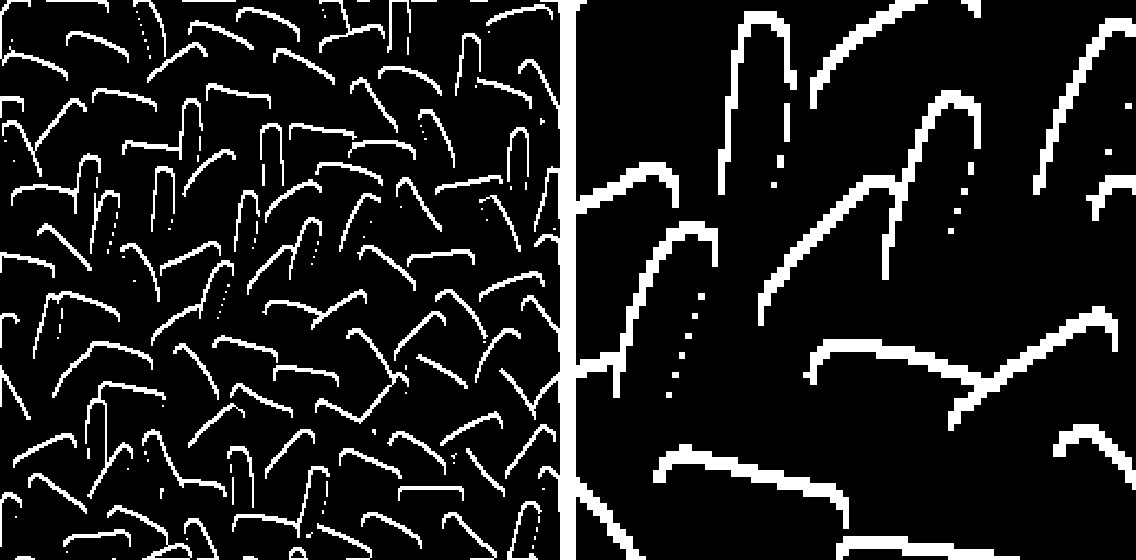
Left, the full canvas; right, a detail of the centre.
This pattern is drawn by a WebGL 1 fragment shader. Its source:

```glsl
precision highp float;

// Scattered rod-shaped grains, shown only by their upper outlines in white on black.
// Rods sit on a turned, jittered lattice. On a coarse dot raster, a dot is lit when
// it lies in a rod but a dot diagonally above it does not, so steep sides break up.

uniform vec2 u_resolution;

#define DOT (1.0 / 256.0)    // raster step, in canvas widths
#define SPACING 0.1          // lattice pitch
#define LATTICE_TURN 0.45    // lattice rotation, radians
#define JITTER 0.42          // centre scatter, in pitches
#define ANGLE_SPREAD 1.8     // rod direction scatter, radians
#define HALF_LENGTH 0.06
#define HALF_WIDTH 0.0195
#define MAX_TAPER 0.35       // narrowing towards the ends
#define MAX_BEND 0.009       // sideways sag of the ends

const vec3 BACKGROUND = vec3(0.0);
const vec3 OUTLINE = vec3(1.0);

float hash(vec2 p) {
    return fract(sin(dot(p, vec2(127.1, 311.7))) * 43758.55);
}

mat2 rotation(float angle) {
    float c = cos(angle), s = sin(angle);
    return mat2(c, s, -s, c);
}

// Signed distance to a rounded, slightly bent and tapered rod along x
float rodDistance(vec2 p, float taper, float bend, float roundness) {
    float along = p.x / HALF_LENGTH;
    float bow = min(along * along, 1.5);
    p.y += bend * (bow - 0.4);
    float halfWidth = HALF_WIDTH * (1.0 - taper * bow);
    float radius = halfWidth * roundness;
    vec2 d = abs(p) - vec2(HALF_LENGTH, halfWidth) + radius;
    return length(max(d, 0.0)) + min(max(d.x, d.y), 0.0) - radius;
}

// 1 for a lit dot, 0 for a dark one; later rods cover earlier ones
float outlineDot(vec2 p) {
    mat2 turn = rotation(LATTICE_TURN);
    vec2 home = floor(p * turn / SPACING);
    vec2 rim = abs(p - 0.5);
    bool onRim = max(rim.x, rim.y) > 0.5 - DOT;
    float lit = 0.0;

    for (int j = -1; j <= 1; j++) {
        for (int i = -1; i <= 1; i++) {
            vec2 id = home + vec2(float(i), float(j));
            vec2 scatter = vec2(hash(id), hash(id + 17.3)) - 0.5;
            vec2 centre = turn * ((id + 0.5 + JITTER * scatter) * SPACING);

            // Neighbours alternate between crossing directions to leave room
            float crossing = mod(id.x + id.y, 2.0) * 1.5708;
            float angle = LATTICE_TURN + crossing
                        + ANGLE_SPREAD * (hash(id + 41.9) - 0.5);
            mat2 axes = rotation(angle);
            float taper = MAX_TAPER * hash(id + 63.1);
            float bend = MAX_BEND * (2.0 * hash(id + 85.7) - 1.0);
            float roundness = mix(0.55, 1.0, hash(id + 97.3));

            vec2 q = p - centre;
            if (rodDistance(q * axes, taper, bend, roundness) < 0.0) {
                vec2 upLeft = (q + vec2(-DOT, 2.0 * DOT)) * axes;
                vec2 upRight = (q + vec2(DOT, 2.0 * DOT)) * axes;
                float exposed = max(rodDistance(upLeft, taper, bend, roundness),
                                    rodDistance(upRight, taper, bend, roundness));
                lit = (onRim || exposed >= 0.0) ? 1.0 : 0.0;
            }
        }
    }
    return lit;
}

void main() {
    vec2 uv = gl_FragCoord.xy / u_resolution;
    vec2 dotCentre = (floor(uv / DOT) + 0.5) * DOT;
    gl_FragColor = vec4(mix(BACKGROUND, OUTLINE, outlineDot(dotCentre)), 1.0);
}
```
